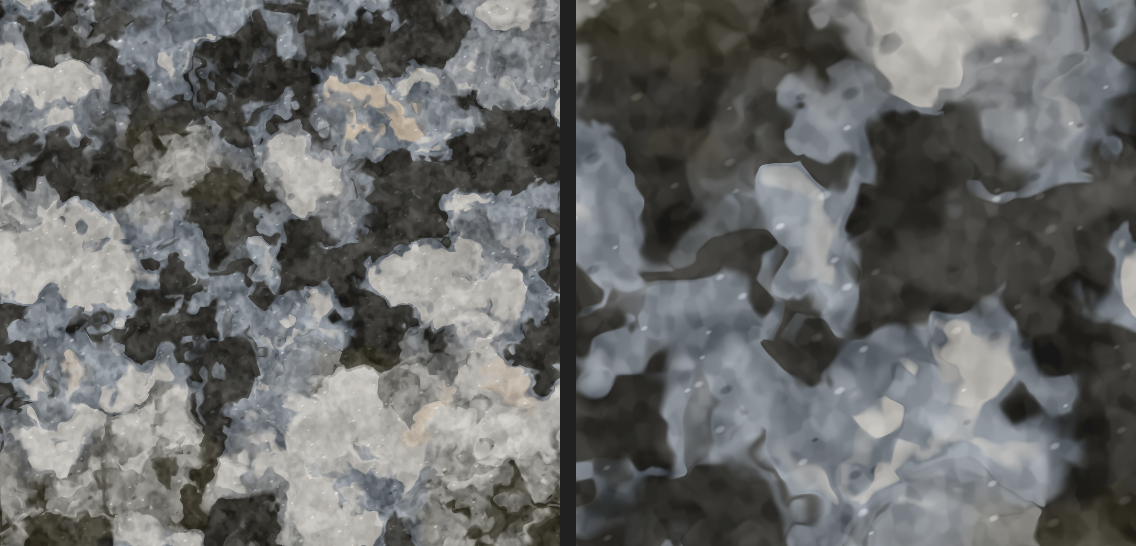
Left: the whole. Right: its middle third, enlarged.
Give the GLSL for this texture, as a WebGL 1 fragment shader.

```glsl
precision highp float;
// Speckled granite: dark mica, blue-grey quartz and pale feldspar in ragged soft grains.
uniform vec2 u_resolution;

const vec3 MICA = vec3(0.215, 0.212, 0.198);
const vec3 QUARTZ = vec3(0.485, 0.490, 0.495);
const vec3 FELDSPAR = vec3(0.715, 0.705, 0.685);
const vec3 BLUE_TINT = vec3(-0.020, 0.002, 0.026);
const vec3 OLIVE_TINT = vec3(0.016, 0.006, -0.024);
const vec3 PEACH_TINT = vec3(0.045, 0.000, -0.050);

// Three random values for a lattice cell
vec3 hash3(vec2 cell, float seed) {
  vec3 q = fract(vec3(cell.xyx + seed * 7.31) * vec3(0.1031, 0.1030, 0.0973));
  q += dot(q, q.yxz + 33.33);
  return fract((q.xxy + q.yzz) * q.zyx);
}

// Soft-edged cellular noise: each grain carries one random value
float grains(vec2 p, float seed, float crispness) {
  vec2 cell = floor(p);
  vec2 f = p - cell;
  float total = 0.0;
  float weights = 0.0001;
  for (int y = -1; y <= 1; y++) {
    for (int x = -1; x <= 1; x++) {
      vec2 offset = vec2(float(x), float(y));
      vec3 h = hash3(cell + offset, seed);
      vec2 d = offset + h.xy - f;
      float w = exp(-crispness * dot(d, d));
      total += w * h.z;
      weights += w;
    }
  }
  return total / weights;
}

// Small tilted glints, present in a share of the cells
float flecks(vec2 p, float seed, float share) {
  vec2 cell = floor(p);
  vec2 f = p - cell;
  float glint = 0.0;
  for (int y = -1; y <= 1; y++) {
    for (int x = -1; x <= 1; x++) {
      vec2 offset = vec2(float(x), float(y));
      vec3 h = hash3(cell + offset, seed);
      vec2 d = offset + h.xy - f;
      d = vec2(d.x + 0.5 * d.y, (d.y - 0.5 * d.x) * 1.7);
      float size = mix(0.15, 0.42, fract(h.z * 57.0));
      float spot = 1.0 - smoothstep(size * 0.3, size, length(d));
      glint = max(glint, step(h.z, share) * spot);
    }
  }
  return glint;
}

// Cellular displacement that tears the outlines
vec2 tear(vec2 p, float scale, float seed) {
  return vec2(grains(p * scale, seed, 9.0), grains(p * scale, seed + 1.0, 9.0)) - 0.5;
}

void main() {
  vec2 p = gl_FragCoord.xy / u_resolution.y + 3.0;
  vec2 q = p + 0.055 * tear(p, 15.0, 1.0) + 0.024 * tear(p, 48.0, 3.0);

  // Mineral field: large patches broken up by smaller grains
  float mineral = 0.54 * grains(q * 7.5, 5.0, 12.0)
                + 0.30 * grains(q * 16.0, 6.0, 12.0)
                + 0.16 * grains(q * 38.0, 7.0, 10.0);
  float mica = 1.0 - smoothstep(0.35, 0.46, mineral);
  float feldspar = smoothstep(0.56, 0.67, mineral);

  // Grain relief from coarse to fine
  float coarse = grains(q * 24.0, 8.0, 11.0) - 0.5;
  float medium = grains((p + 0.4 * (q - p)) * 56.0, 9.0, 9.0) - 0.5;
  float fine = grains(p * vec2(125.0, 105.0), 10.0, 8.0) - 0.5;
  float relief = 0.20 * coarse + 0.16 * medium + 0.11 * fine;

  vec3 color = mix(QUARTZ, MICA, mica);
  color = mix(color, FELDSPAR, feldspar);
  color += relief * (1.0 - 0.35 * mica - 0.42 * feldspar);

  // Slight colour tints
  float hue = grains(q * 5.0, 11.0, 8.0);
  float quartz = (1.0 - mica) * (1.0 - feldspar);
  color += BLUE_TINT * quartz * smoothstep(0.25, 0.75, hue);
  color += OLIVE_TINT * (1.0 - feldspar) * (1.0 - smoothstep(0.1, 0.45, hue));
  color += PEACH_TINT * feldspar * smoothstep(0.82, 0.97, grains(q * 9.0, 12.0, 10.0));

  // Glints and dark pits
  float glint = flecks(p * 60.0, 13.0, 0.13);
  float pit = flecks(p * 46.0 + 9.0, 14.0, 0.10);
  color += glint * mix(0.17, 0.10, max(mica, feldspar));
  color -= pit * 0.13 * (1.0 - mica) * (1.0 - 0.6 * feldspar);

  gl_FragColor = vec4(clamp(color, 0.09, 0.92), 1.0);
}
```
